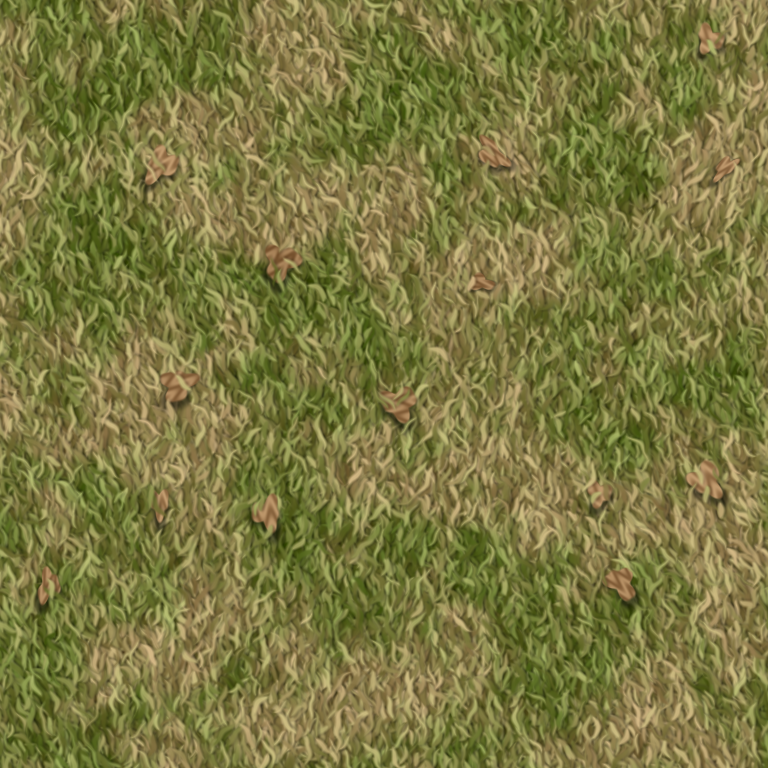
Write a WebGL 1 fragment shader that draws this texture.

```glsl
precision highp float;
// Sunlit patchy lawn: layered green and straw blades with a few dry fallen leaves.
uniform vec2 u_resolution;

vec4 hash4(vec2 p) {
  vec4 seeds = vec4(dot(p, vec2(127.1, 311.7)), dot(p, vec2(269.5, 183.3)),
                    dot(p, vec2(419.2, 371.9)), dot(p, vec2(83.7, 229.3)));
  return fract(sin(seeds) * 43758.5);
}

mat2 rotation(float angle) {
  float c = cos(angle), s = sin(angle);
  return mat2(c, -s, s, c);
}

// Layered, warped sines: irregular patches, roughly -1 to 1
float clumps(vec2 p) {
  float sum = 0.0, amplitude = 0.5;
  for (int i = 0; i < 5; i++) {
    p = mat2(0.8, -0.6, 0.6, 0.8) * p * 1.7 + 1.3;
    sum += amplitude * sin(p.x + 1.6 * sin(p.y + 0.7 * sin(p.x * 0.8)));
    amplitude *= 0.7;
  }
  return sum;
}

vec3 grassColor(float tone, float green) {
  vec3 ramp = mix(vec3(0.25, 0.25, 0.03), vec3(0.76, 0.73, 0.47), clamp(tone, -0.05, 1.08));
  return ramp + (green - 0.45) * vec3(-0.09, 0.025, -0.06);
}

// Lobed brown leaves, at most one per coarse cell, with a shadow beneath
vec3 addLeaves(vec3 color, vec2 p) {
  vec2 cell = floor(p * 7.0);
  vec4 h = hash4(cell + 31.0);
  vec4 k = hash4(cell + 77.0);
  if (h.x < 0.75) return color;
  vec2 q = p - (cell + 0.3 + 0.4 * h.yz) / 7.0;
  vec2 local = rotation(6.28 * h.w) * q;
  local.y *= 1.1 + 0.8 * k.x;
  float angle = atan(local.y, local.x);
  float lobes = 0.74 + 0.18 * sin(3.0 * angle + 6.0 * k.y) + 0.1 * sin(5.0 * angle + 6.0 * k.z);
  float edge = length(local) - mix(0.019, 0.035, k.w) * lobes;
  color *= 1.0 - 0.45 * (1.0 - smoothstep(-0.003, 0.007, edge + 0.3 * q.y));
  float fold = 0.5 + 0.5 * sin(local.x * 210.0 + 2.0 * sin(local.y * 260.0));
  vec3 leaf = mix(vec3(0.45, 0.31, 0.17), vec3(0.79, 0.64, 0.46), 0.6 * fold + 0.4 * k.y);
  return mix(leaf, color, smoothstep(-0.0025, 0.0025, edge));
}

// One cell's blade: a soft, wavy, tapered stroke that shades what lies below it
vec3 addBlade(vec3 color, vec2 q, vec4 h, vec4 k, float lean, float tone, float green) {
  q = rotation(lean) * q;
  q.x -= (k.x - 0.5) * 34.0 * q.y * q.y + 0.0014 * sin(q.y * 230.0 + 6.28 * h.w);
  float along = q.y / mix(0.011, 0.026, k.y);
  float width = mix(0.0018, 0.004, k.z) * (1.0 - along * along);
  float shade = 1.0 - smoothstep(-0.002, 0.004, abs(q.x - 0.002) - width);
  float blade = 1.0 - smoothstep(-0.0026, 0.0026, abs(q.x) - width);
  float inside = 1.0 - smoothstep(0.6, 1.0, abs(along));
  vec3 tint = grassColor(tone + 0.84 * (h.z - 0.5) + 0.06 * along, green + 0.6 * (h.w - 0.5));
  color *= 1.0 - 0.17 * shade * inside;
  return mix(color, tint, 0.9 * blade * inside);
}

void main() {
  vec2 p = gl_FragCoord.xy / u_resolution.y;
  float patches = clumps(p * 8.0 + 2.0);
  float tuft = clumps(p * vec2(26.0, 19.0) + 9.0);
  float green = smoothstep(-0.85, 0.85, 0.85 * patches + 0.35 * tuft);
  float baseTone = 0.14 - 0.28 * green + 0.09 * tuft;

  // Dark thatch between the blades
  vec3 color = grassColor(0.3 + baseTone, green);

  // Blades from the deepest, darkest layer to the brightest on top
  for (int layer = 0; layer < 12; layer++) {
    float height = float(layer) / 11.0;
    if (layer == 11) color = addLeaves(color, p);
    vec2 grid = p * 36.0 + vec2(0.37, 0.61) * float(layer);
    vec2 home = floor(grid);
    for (int y = -1; y <= 1; y++) {
      for (int x = -1; x <= 1; x++) {
        vec2 cell = home + vec2(float(x), float(y));
        vec4 h = hash4(cell + 57.0 * float(layer));
        vec4 k = hash4(cell + 57.0 * float(layer) + 19.5);
        vec2 q = (grid - cell - h.xy) / 36.0;
        float lean = 0.14 + 0.2 * sin(cell.x * 0.17 + 2.0 * sin(cell.y * 0.13))
                   + 1.9 * (k.w - 0.5) * (0.5 + abs(k.w - 0.5));
        color = addBlade(color, q, h, k, lean, mix(0.48, 0.7, height) + baseTone, green);
      }
    }
  }
  gl_FragColor = vec4(clamp(color, 0.0, 1.0), 1.0);
}
```
